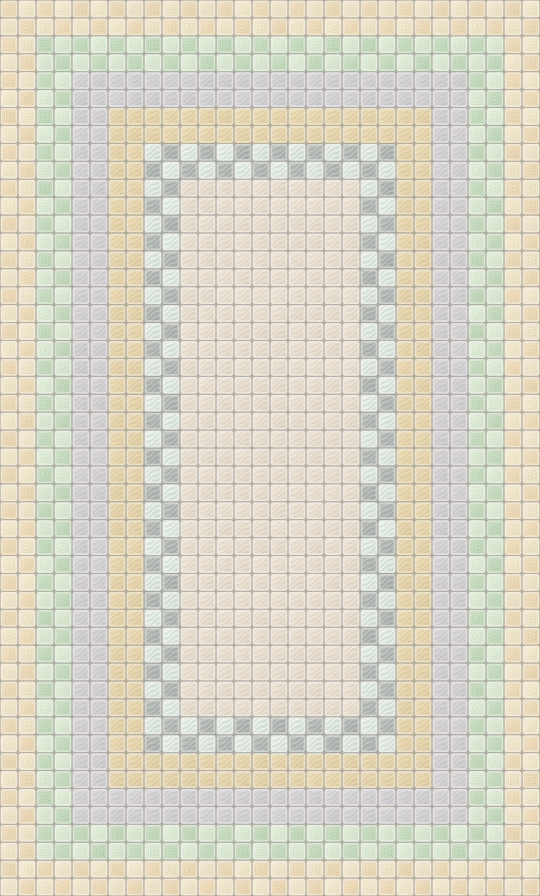
Reproduce this pattern procedurally as a Shadertoy shader.

```glsl
// Pale mosaic floor: nested frames of small bevelled tiles around a beige panel.

const vec2 GRID = vec2(30.0, 50.0);      // tiles across and up
const float FRAME_WIDTH = 2.0;           // tiles per frame
const float TILE_HALF = 0.465;
const float TILE_ROUND = 0.13;
const float RIM_WIDTH = 0.085;
const float STREAK_AMOUNT = 0.022;
const float TONE_AMOUNT = 0.018;
const float BEVEL_AMOUNT = 0.018;

const vec3 TAN = vec3(0.915, 0.845, 0.715);
const vec3 CREAM = vec3(0.930, 0.890, 0.785);
const vec3 SAGE = vec3(0.765, 0.845, 0.735);
const vec3 MINT = vec3(0.855, 0.910, 0.825);
const vec3 STONE = vec3(0.820, 0.810, 0.818);
const vec3 SAND = vec3(0.890, 0.825, 0.670);
const vec3 SLATE = vec3(0.700, 0.720, 0.705);
const vec3 FROST = vec3(0.870, 0.905, 0.875);
const vec3 BEIGE = vec3(0.898, 0.863, 0.808);
const vec3 RIM_LIGHT = vec3(0.975, 0.970, 0.955);
const vec3 GROUT = vec3(0.670, 0.655, 0.625);

float hash(vec2 p) {
    vec3 q = fract(vec3(p.xyx) * 0.1031);
    q += dot(q, q.yzx + 33.33);
    return fract((q.x + q.y) * q.z);
}

float roundedBox(vec2 p, float halfSize, float radius) {
    vec2 q = abs(p) - halfSize + radius;
    return length(max(q, 0.0)) + min(max(q.x, q.y), 0.0) - radius;
}

// Colour by frame number, alternating on the checkered frames
vec3 frameColor(float frame, bool odd) {
    if (frame < 0.5) return odd ? CREAM : TAN;
    if (frame < 1.5) return odd ? MINT : SAGE;
    if (frame < 2.5) return STONE;
    if (frame < 3.5) return SAND;
    if (frame < 4.5) return odd ? SLATE : FROST;
    return BEIGE;
}

// Layered sines: worn rings on the outer frames, diagonal veins inside
float grain(vec2 p, float frame, float seed) {
    float phase = seed * 6.2832;
    float slant = p.x * 0.65 - p.y + 0.05 * sin(p.x * 9.0 + phase);
    float veins = sin(slant * 22.0 + phase) + 0.6 * sin(slant * 41.0 + p.x * 5.0 - phase);
    float ring = roundedBox(p, 0.3, 0.2) + 0.02 * sin(p.x * 14.0 + phase);
    float rings = sin(ring * 44.0 + phase) + 0.4 * sin(slant * 30.0);
    return mix(rings, veins, step(1.5, frame));
}

void mainImage(out vec4 fragColor, in vec2 fragCoord) {
    vec2 p = fragCoord / iResolution.xy * GRID;
    vec2 cell = clamp(floor(p), vec2(0.0), GRID - 1.0);
    vec2 local = p - cell - 0.5;
    float pixel = GRID.x / iResolution.x;

    // Nested frames, counted from the nearest canvas edge
    vec2 edge = min(cell, GRID - 1.0 - cell);
    float frame = min(floor(min(edge.x, edge.y) / FRAME_WIDTH), 5.0);
    float row = GRID.y - 1.0 - cell.y;
    bool odd = mod(cell.x + row, 2.0) > 0.5;
    vec3 base = frameColor(frame, odd);

    // Worn tile face
    float seed = hash(cell + 7.0);
    float contrast = (frame > 3.5 && frame < 4.5) ? 1.8 : 1.0;
    vec3 face = base + STREAK_AMOUNT * contrast * grain(local, frame, seed);
    face += TONE_AMOUNT * (seed - 0.5);

    // Bright bevel, lit from the upper left
    float d = roundedBox(local, TILE_HALF, TILE_ROUND);
    float rim = smoothstep(-RIM_WIDTH - pixel, -RIM_WIDTH + pixel * 0.5, d);
    face += BEVEL_AMOUNT * (local.y - local.x) * 2.0;
    vec3 color = mix(face, mix(base, RIM_LIGHT, 0.55), rim * 0.75);

    // Grout tinted by the tile, open at the rounded corners
    vec3 grout = mix(GROUT, base * 0.82, 0.4);
    float gap = smoothstep(-0.5 * pixel, 0.5 * pixel, d);
    color = mix(color, grout, gap * 0.9);

    fragColor = vec4(clamp(color, 0.0, 1.0), 1.0);
}
```
